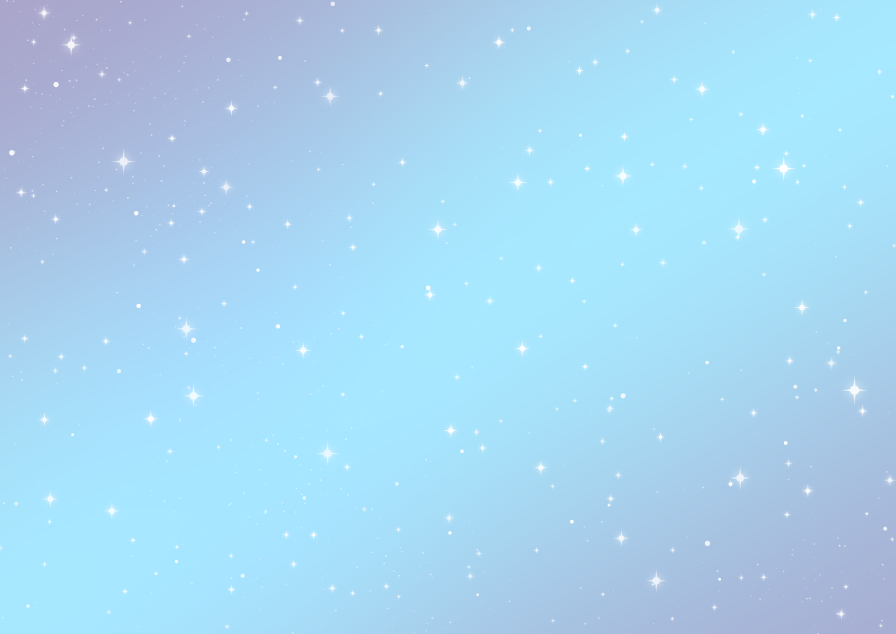
Write a WebGL 2 fragment shader that draws this background.

```glsl
#version 300 es
precision highp float;
// Pastel diagonal sky with four-pointed sparkles, round dots and fine star dust.

uniform vec2 u_resolution;
out vec4 outColor;

#define BAND_SLOPE 0.63
#define BAND_OFFSET 0.03
#define BAND_REACH 0.85
#define BAND_COLOR vec3(0.655, 0.912, 1.0)
#define UPPER_COLOR vec3(0.665, 0.650, 0.795)
#define LOWER_COLOR vec3(0.655, 0.680, 0.820)
#define CORE_SIZE 0.30
#define ARM_WIDTH 0.085
#define GLOW 0.40
#define DUST_AMOUNT 0.55

float hash(vec2 p) {
    vec3 q = fract(vec3(p.xyx) * 0.1031);
    q += dot(q, q.yzx + 33.33);
    return fract((q.x + q.y) * q.z);
}

float noise(vec2 p) {
    vec2 i = floor(p), f = fract(p);
    f = f * f * (3.0 - 2.0 * f);
    return mix(mix(hash(i), hash(i + vec2(1, 0)), f.x),
               mix(hash(i + vec2(0, 1)), hash(i + vec2(1, 1)), f.x), f.y);
}

// Antialiased coverage of a disc
float disc(vec2 q, float radius, float pixel) {
    return clamp((radius - length(q)) / pixel + 0.5, 0.0, 1.0);
}

// Tapered spike along the y axis
float spike(vec2 q, float reach, float pixel) {
    q = abs(q);
    float taper = max(1.0 - q.y / reach, 0.0);
    float halfWidth = ARM_WIDTH * reach * taper;
    return clamp((halfWidth - q.x) / pixel + 0.5, 0.0, 1.0) * min(1.0, 1.5 * taper);
}

// Bright core, four spikes and a soft halo
float sparkle(vec2 q, float reach, float pixel) {
    float arms = max(spike(q, reach * 1.08, pixel), spike(q.yx, reach, pixel));
    float core = disc(q, reach * CORE_SIZE, pixel * 1.3);
    float halo = GLOW * exp(-dot(q, q) / (0.3 * reach * reach));
    return 1.0 - (1.0 - max(arms, core)) * (1.0 - halo);
}

// Jittered grid of sparkles or plain dots; sizes are skewed to the small end
float scatter(vec2 p, float cell, float chance, vec2 sizes, bool isDot, float seed, float pixel) {
    vec2 home = floor(p / cell);
    float light = 0.0;
    for (int y = -1; y <= 1; y++) {
        for (int x = -1; x <= 1; x++) {
            vec2 id = home + vec2(x, y);
            vec2 key = id + seed + 50.0;
            if (hash(key) > chance) continue;
            vec2 jitter = vec2(hash(key + 17.3), hash(key + 41.7));
            vec2 q = p - (id + jitter) * cell;
            float pick = hash(key + 73.1);
            float size = mix(sizes.x, sizes.y, pick * pick);
            float shape = isDot ? disc(q, size, pixel) : sparkle(q, size, pixel);
            light = max(light, shape * mix(0.7, 1.0, hash(key + 97.9)));
        }
    }
    return light;
}

// Diagonal bright band fading to lavender corners
vec3 sky(vec2 p) {
    float d = (p.y - BAND_OFFSET - BAND_SLOPE * p.x) / length(vec2(1.0, BAND_SLOPE));
    d += 0.06 * (noise(p * 2.3 + 4.0) - 0.5);
    vec3 edge = d > 0.0 ? UPPER_COLOR : LOWER_COLOR;
    vec3 color = mix(BAND_COLOR, edge, smoothstep(0.0, BAND_REACH, abs(d)));
    // Faint blue haze on the left
    vec2 haze = (p - vec2(0.36, 0.42)) / vec2(0.28, 0.4);
    return color + vec3(0.0, -0.012, 0.018) * exp(-dot(haze, haze));
}

// Dust drifts down the left side and gathers in the lower right corner
float dustDensity(vec2 p) {
    float drift = (p.x - 0.12 - 0.55 * (0.9 - p.y)) / 0.20;
    vec2 corner = (p - vec2(1.3, 0.0)) / vec2(0.25, 0.16);
    float density = exp(-drift * drift) + 0.7 * exp(-dot(corner, corner));
    return 0.015 + 0.36 * density * smoothstep(0.15, 0.85, noise(p * 9.0));
}

void main() {
    vec2 p = gl_FragCoord.xy / u_resolution.y;
    float pixel = 1.0 / u_resolution.y;

    float stars = scatter(p, 0.15, 0.36, vec2(0.015, 0.024), false, 3.0, pixel);
    stars = max(stars, scatter(p, 0.10, 0.32, vec2(0.008, 0.014), false, 131.0, pixel));
    stars = max(stars, scatter(p, 0.06, 0.30, vec2(0.0045, 0.009), false, 257.0, pixel));
    stars = max(stars, scatter(p, 0.08, 0.14, vec2(0.0022, 0.0045), true, 389.0, pixel));
    float dust = scatter(p, 0.013, dustDensity(p), vec2(0.0004, 0.0016), true, 521.0, pixel);

    vec3 color = sky(p);
    color = mix(color, vec3(1.0), max(stars, DUST_AMOUNT * dust));
    outColor = vec4(color, 1.0);
}
```
